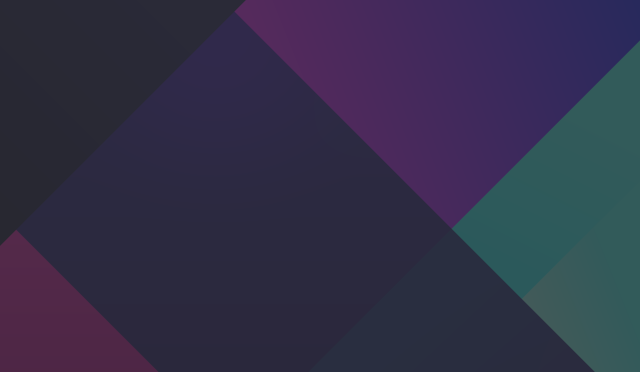
Reproduce this background procedurally as a Shadertoy shader.

```glsl
// Draws dark diagonal panels in indigo, purple, teal and magenta, with soft gradients.

// Panel borders; rise = x + y, fall = x - y, in canvas heights
const float RISE_MAGENTA = 0.426;
const float RISE_BRIGHT = 1.599;
const float FALL_CHARCOAL = -0.339;
const float FALL_TEAL = 0.829;
const float FALL_GREY = 1.206;

// Panel colours, each pair being the two ends of a gradient
const vec3 CHARCOAL_LOW = vec3(0.155, 0.155, 0.192);
const vec3 CHARCOAL_HIGH = vec3(0.163, 0.163, 0.216);
const vec3 INDIGO_LOW = vec3(0.166, 0.157, 0.235);
const vec3 INDIGO_HIGH = vec3(0.173, 0.165, 0.262);
const vec3 INDIGO_GLOW = vec3(0.190, 0.160, 0.295);
const vec3 SHADED_TEAL = vec3(0.160, 0.182, 0.250);
const vec3 MAGENTA_LOW = vec3(0.305, 0.150, 0.272);
const vec3 MAGENTA_HIGH = vec3(0.330, 0.162, 0.290);
const vec3 PLUM = vec3(0.335, 0.163, 0.360);
const vec3 NAVY = vec3(0.155, 0.160, 0.360);
const vec3 TEAL_DEEP = vec3(0.168, 0.350, 0.358);
const vec3 TEAL_PALE = vec3(0.195, 0.355, 0.352);
const vec3 GREY_TEAL = vec3(0.260, 0.352, 0.350);

// Gradient and glow placement
const vec2 PURPLE_AXIS = vec2(1.0, 0.4);
const vec2 PURPLE_RANGE = vec2(1.04, 2.12);
const vec2 GLOW_CENTER = vec2(0.58, 0.92);
const float GLOW_RADIUS = 0.55;
const vec2 GREY_CORNER = vec2(1.402, 0.197);
const float GREY_REACH = 0.28;

// Linear position of v between two ends, clamped to 0..1
float ramp(float start, float end, float v) {
    return clamp((v - start) / (end - start), 0.0, 1.0);
}

// Smooth step across a diagonal border, about one pixel wide
float beyond(float border, float v) {
    float halfWidth = 1.0 / iResolution.y;
    return smoothstep(border - halfWidth, border + halfWidth, v);
}

// Middle band: indigo with an upper glow and a faint teal lower corner
vec3 middleBand(vec2 p, float fall) {
    vec3 color = mix(INDIGO_LOW, INDIGO_HIGH, ramp(0.0, 0.8, p.y));
    float glow = 1.0 - smoothstep(0.0, GLOW_RADIUS, length(p - GLOW_CENTER));
    color = mix(color, INDIGO_GLOW, glow);
    float shade = 1.0 - 0.6 * ramp(0.95, 1.6, fall);
    return mix(color, SHADED_TEAL, shade * beyond(FALL_TEAL, fall));
}

// Right side: purple, then teal, then a fading grey wedge
vec3 brightSide(vec2 p, float fall) {
    float across = dot(p, PURPLE_AXIS);
    vec3 color = mix(PLUM, NAVY, ramp(PURPLE_RANGE.x, PURPLE_RANGE.y, across));

    vec3 teal = mix(TEAL_DEEP, TEAL_PALE, ramp(0.25, 0.75, p.y + 0.5 * (p.x - 1.4)));
    color = mix(color, teal, beyond(FALL_TEAL, fall));

    float along = dot(p - GREY_CORNER, PURPLE_AXIS);
    vec3 wedge = mix(GREY_TEAL, TEAL_PALE, ramp(0.0, GREY_REACH, along));
    return mix(color, wedge, beyond(FALL_GREY, fall));
}

void mainImage(out vec4 fragColor, in vec2 fragCoord) {
    vec2 p = fragCoord / iResolution.y;
    float rise = p.x + p.y;
    float fall = p.x - p.y;

    // Panels ordered from lower left to upper right
    vec3 color = mix(MAGENTA_LOW, MAGENTA_HIGH, ramp(0.0, 0.38, p.y));
    color = mix(color, middleBand(p, fall), beyond(RISE_MAGENTA, rise));
    color = mix(color, brightSide(p, fall), beyond(RISE_BRIGHT, rise));

    // Charcoal corner over the upper left
    vec3 charcoal = mix(CHARCOAL_LOW, CHARCOAL_HIGH, ramp(0.4, 1.4, rise));
    color = mix(charcoal, color, beyond(FALL_CHARCOAL, fall));

    fragColor = vec4(color, 1.0);
}
```
